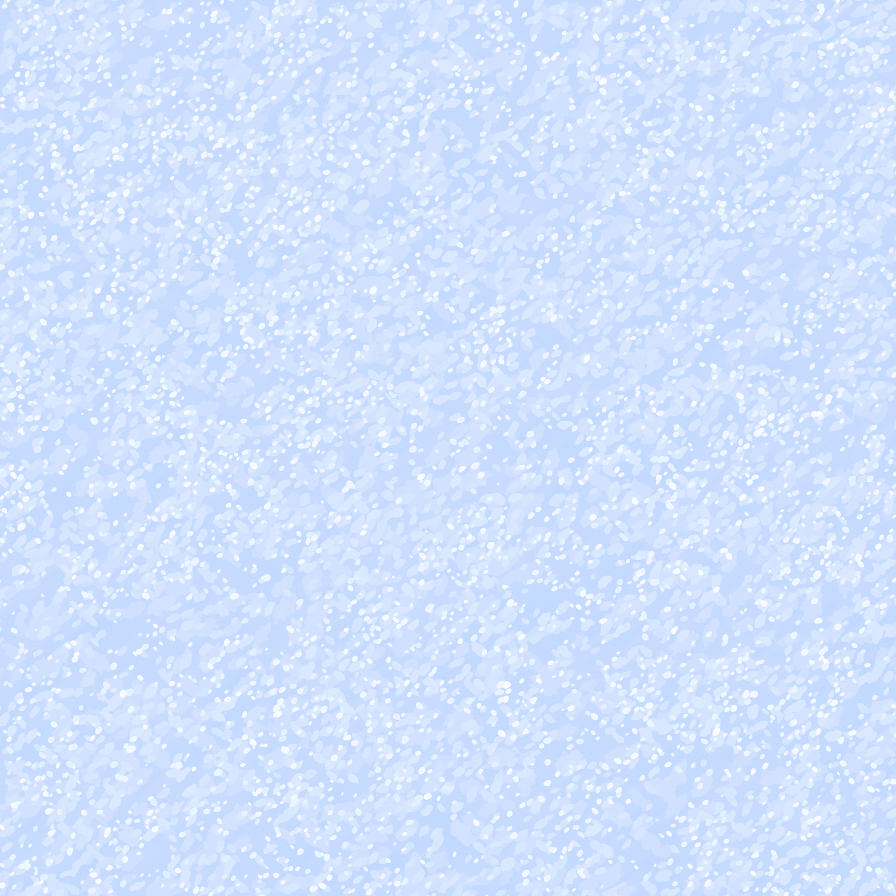
This texture is drawn by a Shadertoy shader. Its source:

```glsl
// Pale blue frosted paper with slanted brush dabs and scattered white flecks.
#define BASE_COLOR  vec3(0.775, 0.857, 1.00)
#define DAB_COLOR   vec3(0.820, 0.882, 1.00)
#define PALE_COLOR  vec3(0.850, 0.908, 1.00)
#define FLECK_COLOR vec3(0.930, 0.962, 1.00)
#define DAB_CELLS   36.0
#define PALE_CELLS  64.0
#define FLECK_CELLS 112.0
#define SLANT       0.72
#define RAGGED      0.55

float hash(vec2 p) {
    vec3 q = fract(vec3(p.xyx) * 0.1031);
    q += dot(q, q.yzx + 33.33);
    return fract((q.x + q.y) * q.z);
}

float noise(vec2 p) {
    vec2 i = floor(p), f = fract(p);
    f = f * f * (3.0 - 2.0 * f);
    return mix(mix(hash(i), hash(i + vec2(1, 0)), f.x),
               mix(hash(i + vec2(0, 1)), hash(i + vec2(1, 1)), f.x), f.y);
}

vec2 rotate(vec2 p, float angle) {
    float c = cos(angle), s = sin(angle);
    return vec2(c * p.x + s * p.y, c * p.y - s * p.x);
}

// Uneven crowding, stretched along the slant; averages about one half.
float crowding(vec2 uv, float seed) {
    vec2 p = rotate(uv, SLANT) * vec2(16.0, 30.0) + seed;
    return smoothstep(0.2, 0.8, 0.65 * noise(p) + 0.35 * noise(p * 2.1 + 7.0));
}

// Ragged ellipses, one per cell: x is coverage, y is a random shade.
vec2 grains(vec2 uv, float cells, vec2 radii, float density, float seed) {
    vec2 p = uv * cells, home = floor(p);
    float pixel = cells / iResolution.y;
    float rough = (noise(uv * 230.0 + seed) - 0.5) * RAGGED
                + (noise(uv * 110.0 - seed) - 0.5) * RAGGED;
    vec2 result = vec2(0.0);
    for (int y = -1; y <= 1; y++)
    for (int x = -1; x <= 1; x++) {
        vec2 cell = home + vec2(x, y), id = cell + seed;
        float chance = density * (0.3 + 1.4 * crowding((cell + 0.5) / cells, seed));
        if (hash(id + 3.1) > chance) continue;
        vec2 jitter = vec2(hash(id + 11.7), hash(id + 23.9)) - 0.5;
        float angle = SLANT + (hash(id + 37.3) - 0.5) * 0.8;
        if (hash(id + 41.9) < 0.2) angle = -SLANT;
        vec2 size = radii * mix(0.5, 1.1, hash(id + 53.3));
        vec2 q = rotate(p - cell - 0.5 - 0.75 * jitter, angle);
        float dist = (length(q / size) - 1.0 + rough) * min(size.x, size.y);
        float cover = 1.0 - smoothstep(-0.5 * pixel, 0.5 * pixel, dist);
        if (cover > result.x) result = vec2(cover, hash(id + 67.1));
    }
    return result;
}

void mainImage(out vec4 fragColor, in vec2 fragCoord) {
    vec2 uv = fragCoord / iResolution.y;

    // Soft ground drifting between sky blue and lavender
    vec2 streak = rotate(uv, SLANT);
    float drift = noise(streak * vec2(14.0, 32.0)) - 0.5;
    float brush = noise(streak * vec2(45.0, 130.0)) - 0.5;
    vec3 color = BASE_COLOR + vec3(0.024, 0.009, 0.0) * drift
               + vec3(0.014, 0.012, 0.0) * brush;

    // Broad faint dabs, then smaller paler ones
    vec2 dab = grains(uv, DAB_CELLS, vec2(0.68, 0.34), 0.85, 101.0);
    vec3 dabColor = DAB_COLOR + vec3(0.018, 0.008, 0.0) * (dab.y - 0.5);
    color = mix(color, dabColor + 0.008 * vec3(brush, brush, 0.0), dab.x);

    vec2 pale = grains(uv, PALE_CELLS, vec2(0.60, 0.32), 0.70, 211.0);
    vec3 paleColor = PALE_COLOR + vec3(0.026, 0.018, 0.0) * (pale.y - 0.5);
    color = mix(color, paleColor, pale.x);

    // Crisp bright flecks
    vec2 fleck = grains(uv, FLECK_CELLS, vec2(0.46, 0.32), 0.30, 307.0);
    vec3 fleckColor = FLECK_COLOR + vec3(0.09, 0.05, 0.0) * (fleck.y - 0.5);
    color = mix(color, fleckColor, fleck.x);

    fragColor = vec4(clamp(color, 0.0, 1.0), 1.0);
}
```
